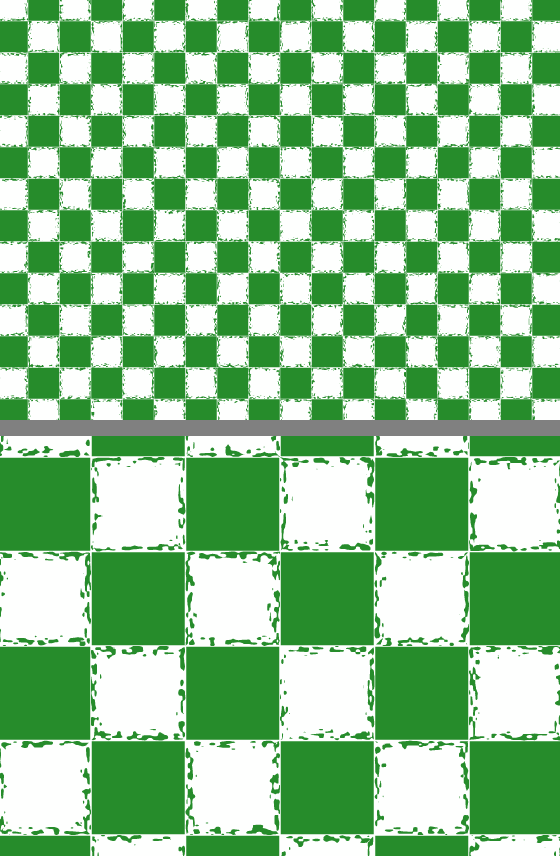
Top, the full canvas; bottom, a detail of the centre.
Write a Shadertoy shader that draws this pattern.

```glsl
// Green and white checkerboard with frayed, speckled edges inside the white squares.

float hash(ivec2 cell) {
    uvec2 q = uvec2(cell + 4096) * uvec2(1597u, 3812u);
    uint h = (q.x ^ q.y) * 277803u;
    h = (h ^ (h >> 15)) * 73244u + q.x * 3001u;
    h = (h ^ (h >> 13)) * 60493u;
    return float((h ^ (h >> 16)) & 65535u) / 65535.0;
}

float valueNoise(vec2 p) {
    ivec2 i = ivec2(floor(p));
    vec2 f = fract(p);
    f = f * f * (3.0 - 2.0 * f);
    return mix(mix(hash(i), hash(i + ivec2(1, 0)), f.x),
               mix(hash(i + ivec2(0, 1)), hash(i + ivec2(1, 1)), f.x), f.y);
}

// Amount of green ink at p, measured in squares from the canvas centre
float inkAt(vec2 p) {
    vec2 cell = floor(p);
    vec2 toEdge = 0.5 - abs(fract(p) - 0.5);
    float edge = min(toEdge.x, toEdge.y);

    // Solid squares, trimmed by a hairline gap
    if (mod(cell.x + cell.y, 2.0) < 0.5) return step(0.007, edge);

    // Grains lie along the nearest edge and thin out towards the middle
    bool upright = toEdge.x < toEdge.y;
    vec2 grainSize = upright ? vec2(0.026, 0.055) : vec2(0.055, 0.026);
    float grain = valueNoise(p / grainSize);
    float reach = 0.10 + 0.08 * valueNoise(p * 9.0 + 31.0);
    float density = 0.52 * (1.0 - smoothstep(0.02, reach, edge));
    density *= smoothstep(0.0, 0.035, edge + 0.012);
    return step(grain, density);
}

void mainImage(out vec4 fragColor, in vec2 fragCoord) {
    const int SAMPLES = 4;
    float ink = 0.0;

    // Average a grid of samples to smooth the edges and fine grains
    for (int y = 0; y < SAMPLES; y++) {
        for (int x = 0; x < SAMPLES; x++) {
            vec2 offset = (vec2(x, y) + 0.5) / float(SAMPLES) - 0.5;
            vec2 p = (fragCoord + offset - 0.5 * iResolution.xy) / iResolution.y;
            ink += inkAt(p / 0.075);
        }
    }
    ink /= float(SAMPLES * SAMPLES);

    vec3 white = vec3(0.995, 1.0, 0.995);
    vec3 green = vec3(0.15, 0.55, 0.17);
    fragColor = vec4(mix(white, green, ink), 1.0);
}
```
